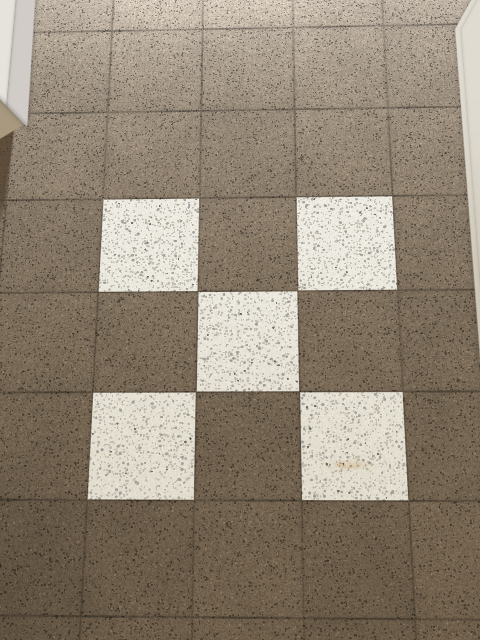
Reproduce this texture procedurally as a WebGL 1 fragment shader.

```glsl
precision highp float;
// Terrazzo floor in perspective: brown tiles, five pale tiles in a cross, walls at the upper sides.
uniform vec2 u_resolution;

float hash(vec2 p) {
  return fract(sin(dot(p, vec2(127.1, 311.7))) * 43758.5);
}

// Cellular noise: x = distance to the nearest chip, y = its random id.
vec2 chips(vec2 p) {
  vec2 cell = floor(p), nearest = vec2(9.0, 0.0);
  for (int j = -1; j <= 1; j++) {
    for (int i = -1; i <= 1; i++) {
      vec2 c = cell + vec2(float(i), float(j));
      vec2 offset = c + vec2(hash(c), hash(c + 37.0)) - p;
      offset.x *= 0.75 + 0.5 * hash(c + 11.0);
      float d = length(offset);
      if (d < nearest.x) nearest = vec2(d, hash(c + 71.0));
    }
  }
  return nearest;
}

// Coverage of chips whose id exceeds a threshold; rarer ids are larger.
float specks(vec2 chip, float threshold, float radius) {
  float size = radius * (0.5 + 0.5 * (chip.y - threshold) / (1.0 - threshold));
  return step(threshold, chip.y) * (1.0 - smoothstep(size * 0.65, size * 1.25, chip.x));
}

float blotches(vec2 p) {
  return sin(p.x * 2.3 + 1.7 * sin(p.y * 1.9)) * sin(p.y * 2.7 + 1.3 * sin(p.x * 3.1 + 1.0));
}

void main() {
  vec2 s = gl_FragCoord.xy / u_resolution.y;
  s.y = 1.0 - s.y;
  float px = 1.0 / u_resolution.y;

  // Perspective floor coordinates, one unit per tile
  float tileSize = 0.156 + 0.0355 * (s.y - 0.455);
  float depth = s.y - 0.455 + (s.x - 0.39) * (0.007 - 0.031 * (s.y - 0.455));
  vec2 q = vec2((s.x - 0.3874) / tileSize + 0.5, depth / (0.1517 + 0.036 * depth));
  vec2 tile = floor(q);

  // Pale tiles: the centre and its four diagonal neighbours
  float pale = 0.0;
  for (int j = -1; j <= 1; j++) {
    for (int i = -1; i <= 1; i++) {
      vec2 id = vec2(float(i), float(j));
      vec2 b = abs(q - id - 0.5) - 0.5;
      float d = max(b.x, b.y) * tileSize;
      float member = 1.0 - step(0.5, abs(abs(id.x) - abs(id.y)));
      pale = max(pale, member * (1.0 - smoothstep(-0.7 * px, 0.7 * px, d + 0.0008)));
    }
  }

  // Chips at three scales
  vec2 coarse = chips(q * 20.0);
  vec2 medium = chips(q * 38.0 + 5.3);
  vec2 fine = chips(q * 74.0 + 9.1);

  // Brown terrazzo, lit from the far end
  float daylight = exp(-2.8 * s.y);
  vec3 brown = vec3(0.405, 0.343, 0.265) + vec3(0.33, 0.345, 0.365) * daylight;
  brown *= 1.0 + 0.06 * (hash(tile + 3.0) - 0.5) + 0.025 * blotches(q * 1.6);
  brown *= 0.91 + 0.2 * fine.y;
  brown *= 1.0 - 0.35 * specks(medium, 0.78, 0.42);
  brown *= 1.0 - 0.3 * specks(coarse, 0.9, 0.22);
  brown += 0.07 * specks(chips(q * 27.0 + 2.7), 0.88, 0.3);
  vec2 glare = (s - vec2(0.31, -0.02)) / vec2(0.24, 0.10);
  brown += 0.1 * exp(-dot(glare, glare));
  brown *= 1.0 - 0.1 * smoothstep(0.28, 0.0, s.x) * smoothstep(0.3, 0.9, s.y);

  // Pale terrazzo with grey and tan chips
  vec3 cream = mix(vec3(0.885, 0.865, 0.805), vec3(0.93, 0.92, 0.885), smoothstep(0.8, 0.3, s.y));
  cream *= 0.975 + 0.05 * fine.y;
  cream = mix(cream, vec3(0.70, 0.68, 0.63), 0.75 * specks(medium, 0.62, 0.5));
  vec3 chipTone = mix(vec3(0.66, 0.59, 0.48), vec3(0.56, 0.56, 0.54), step(0.84, coarse.y));
  cream = mix(cream, chipTone, 0.75 * specks(coarse, 0.74, 0.31));
  cream = mix(cream, vec3(0.33, 0.32, 0.30), 0.8 * specks(chips(q * 13.0 + 1.9), 0.93, 0.17));
  vec2 stain = (s - vec2(0.545, 0.727)) / vec2(0.025, 0.006);
  cream -= vec3(0.08, 0.15, 0.23) * exp(-dot(stain, stain)) * (0.3 + medium.y);

  // Joints between tiles
  vec2 joint = (0.5 - abs(fract(q) - 0.5)) * tileSize;
  vec2 seam = 1.0 - smoothstep(0.0004, 0.0011 + px, joint);
  float wear = 0.75 + 0.25 * sin(q.x * 5.0 + 2.0 * q.y);
  brown *= 1.0 - wear * max(seam.x * 0.2, seam.y * 0.3);
  brown *= 1.0 - 0.06 * exp(-min(joint.x, joint.y) * 260.0);
  vec3 color = mix(brown, cream, pale);

  // Shadowed strip and plinth under the left wall
  float strip = smoothstep(0.003, -0.003, s.x - 0.021 + 0.13 * (s.y - 0.21));
  strip *= smoothstep(0.19, 0.2, s.y) * smoothstep(0.37, 0.3, s.y);
  color = mix(color, vec3(0.30, 0.235, 0.16), 0.75 * strip);
  float plinth = max(s.x - 0.036, s.y - 0.217 + 0.6 * s.x);
  color = mix(color, vec3(0.66, 0.60, 0.50), smoothstep(px, -px, plinth));

  // Left wall with two faces
  float leftWall = max(s.x - 0.055 + 0.062 * s.y, (s.y - 0.155 - 1.04 * s.x) * 0.7);
  vec3 leftTone = mix(vec3(0.90, 0.89, 0.86), vec3(0.82, 0.80, 0.78),
    smoothstep(-px, px, s.x - 0.025 + 0.09 * s.y));
  leftTone *= 1.0 - 0.2 * exp(-abs(s.x - 0.025 + 0.09 * s.y) * 700.0);
  leftTone *= 1.0 - 0.15 * smoothstep(-0.012, 0.0, s.y - 0.155 - 1.04 * s.x);
  color *= 1.0 - 0.2 * exp(-max(leftWall, 0.0) * 300.0);
  color = mix(color, leftTone, smoothstep(px, -px, leftWall));

  // Right wall, narrowing towards the viewer
  float t = s.y - 0.0456;
  float rightWall = 0.711 + max(0.076 * t, -0.55 * t) - s.x;
  vec3 rightTone = mix(vec3(0.88, 0.86, 0.82), vec3(0.80, 0.77, 0.71), smoothstep(0.1, 0.55, s.y));
  rightTone *= 1.0 - 0.1 * exp(-abs(rightWall + 0.009) * 600.0);
  color *= 1.0 - 0.15 * exp(-max(rightWall, 0.0) * 250.0);
  color = mix(color, rightTone, smoothstep(px, -px, rightWall));

  gl_FragColor = vec4(clamp(color, 0.0, 1.0), 1.0);
}
```
